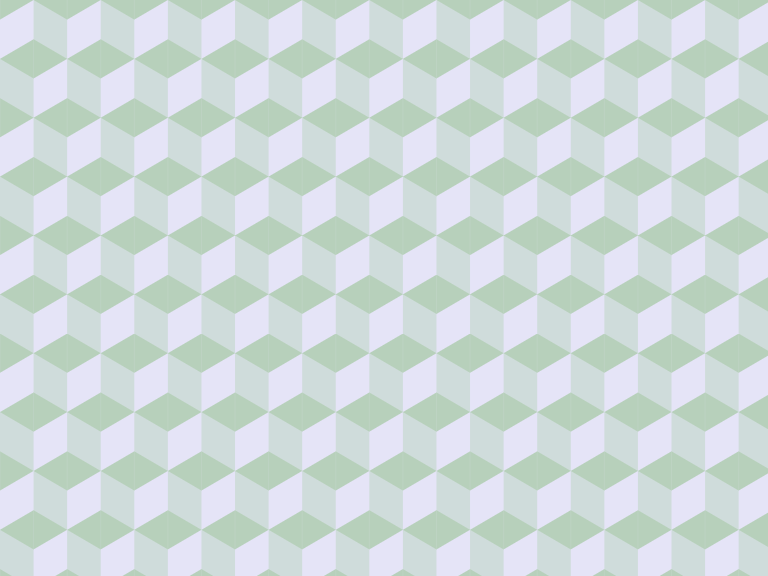
Give the GLSL for this pattern, as a WebGL 2 fragment shader.

```glsl
#version 300 es
precision highp float;
// Tumbling blocks: staggered rows of isometric cubes in three pale flat tones.
// Each row holds a band of diamond tops; the side faces around them alternate
// as a square wave that flips sign across the middle of the diamonds.

uniform vec2 u_resolution;
out vec4 outColor;

const vec3 TOP_GREEN = vec3(0.718, 0.816, 0.733);
const vec3 LEFT_GREY = vec3(0.812, 0.863, 0.859);
const vec3 RIGHT_LAVENDER = vec3(0.898, 0.894, 0.969);

// Cube width and row spacing, in canvas heights.
const vec2 CELL = vec2(0.11658, 0.10220);
const float SEAM_WIDTH = 0.0016;
const float SEAM_STRENGTH = 0.13;

// Antialiased coverage from a distance that is positive inside.
float coverage(float dist, float pixel) {
    return clamp(dist / pixel + 0.5, 0.0, 1.0);
}

// Approximate distance to a diamond with the given half extents.
float diamond(vec2 p, vec2 halfSize) {
    vec2 q = abs(p) / halfSize;
    return (1.0 - q.x - q.y) / length(1.0 / halfSize);
}

// Square wave of period 1, positive on (0, 0.5), as a signed distance.
float stripe(float x) {
    return 0.25 - abs(fract(x + 0.25) - 0.5);
}

vec3 cubes(vec2 p, vec2 cell, float pixel) {
    // Row bands start at the diamond tips; odd rows shift by half a cube.
    vec2 grid = p / cell;
    float row = floor(grid.y + 1.0 / 3.0);
    float column = grid.x - 0.5 * mod(row, 2.0);
    vec2 local = vec2(fract(column + 0.5) - 0.5, grid.y - row);

    // Side faces: below the diamond grey lies left, above it grey lies right.
    float side = local.y > 0.0 ? local.x : -local.x;
    float lit = coverage(stripe(side) * cell.x, pixel);
    vec3 color = mix(LEFT_GREY, RIGHT_LAVENDER, lit);

    // Top face with a faint seam down its middle.
    vec2 offset = local * cell;
    float seam = coverage(0.5 * SEAM_WIDTH - abs(offset.x), pixel);
    vec3 top = mix(TOP_GREEN, RIGHT_LAVENDER, SEAM_STRENGTH * seam);
    float topMask = coverage(diamond(offset, cell * vec2(0.5, 1.0 / 3.0)), pixel);
    return mix(color, top, topMask);
}

void main() {
    // Measure down from the top-left corner, where a diamond is centred.
    vec2 p = gl_FragCoord.xy / u_resolution.y;
    p.y = 1.0 - p.y;
    outColor = vec4(cubes(p, CELL, 1.0 / u_resolution.y), 1.0);
}
```
